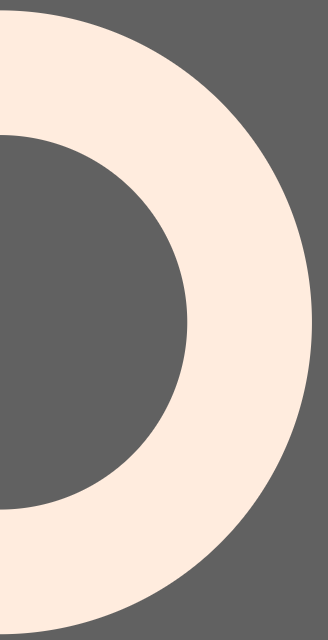
This background is drawn by a WebGL 2 fragment shader. Its source:

```glsl
#version 300 es
precision highp float;
// Draws a flat cream half ring on a grey ground, cut off by the left edge.

uniform vec2 u_resolution;
out vec4 fragColor;

// Lengths are in units of the canvas height.
const vec2 RING_CENTER = vec2(0.0, 0.4964);
const float OUTER_RADIUS = 0.4874;
const float INNER_RADIUS = 0.2926;
const vec3 GROUND_COLOR = vec3(0.380, 0.380, 0.380);
const vec3 RING_COLOR = vec3(1.0, 0.9265, 0.8706);

// Signed distance to a ring: negative inside the band.
float ringDistance(vec2 p, float inner, float outer) {
    float middle = 0.5 * (inner + outer);
    float halfWidth = 0.5 * (outer - inner);
    return abs(length(p) - middle) - halfWidth;
}

void main() {
    vec2 uv = gl_FragCoord.xy / u_resolution.y;
    float pixel = 1.0 / u_resolution.y;

    // Blend over one pixel to smooth the edges.
    float d = ringDistance(uv - RING_CENTER, INNER_RADIUS, OUTER_RADIUS);
    float coverage = clamp(0.5 - d / pixel, 0.0, 1.0);

    fragColor = vec4(mix(GROUND_COLOR, RING_COLOR, coverage), 1.0);
}
```
